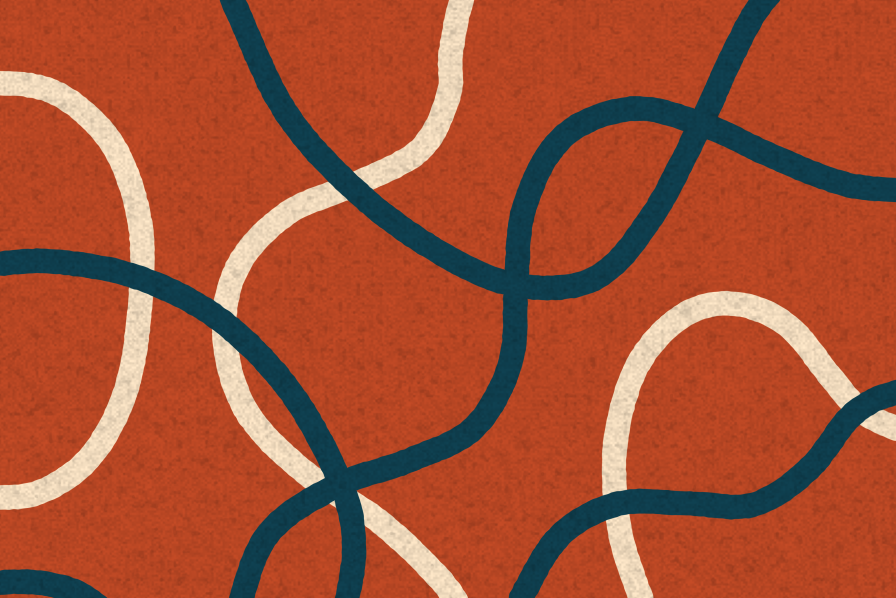
Give the GLSL for this background, as a Shadertoy shader.

```glsl
const vec3 CLAY  = vec3(0.715, 0.272, 0.137);
const vec3 NAVY  = vec3(0.055, 0.240, 0.300);
const vec3 CREAM = vec3(0.935, 0.850, 0.735);

const float HALF_WIDTH  = 0.0205;   // ribbon half width, in canvas heights
const float EDGE_WOBBLE = 0.0014;
const float GRAIN_SCALE = 270.0;    // grain cells per canvas height
const float GRAIN_DEPTH = 0.13;
const float FLECK_SCALE = 130.0;
const float FLECK_DEPTH = 0.09;
const float MOTTLE_SCALE = 38.0;
const float MOTTLE_DEPTH = 0.035;
const int   SPAN_STEPS  = 8;        // straight pieces per spline span
const float FAR = 10.0;

// Spline knots in canvas heights; the first and last only steer the ends
const vec2 NAVY_VALLEY[] = vec2[](
    vec2(0.322, 1.137), vec2(0.387, 1.004), vec2(0.473, 0.820), vec2(0.584, 0.691),
    vec2(0.715, 0.590), vec2(0.855, 0.525), vec2(0.992, 0.533), vec2(1.088, 0.635),
    vec2(1.172, 0.793), vec2(1.230, 0.918), vec2(1.285, 1.008), vec2(1.406, 1.117));
const vec2 NAVY_SERPENT[] = vec2[](
    vec2(1.621, 0.676), vec2(1.500, 0.682), vec2(1.410, 0.693), vec2(1.293, 0.738),
    vec2(1.172, 0.793), vec2(1.055, 0.818), vec2(0.941, 0.771), vec2(0.877, 0.654),
    vec2(0.863, 0.521), vec2(0.854, 0.395), vec2(0.793, 0.285), vec2(0.684, 0.230),
    vec2(0.566, 0.189), vec2(0.453, 0.113), vec2(0.404, 0.000), vec2(0.385, -0.113));
const vec2 NAVY_ARCH[] = vec2[](
    vec2(-0.117, 0.539), vec2(0.000, 0.559), vec2(0.098, 0.562), vec2(0.234, 0.535),
    vec2(0.371, 0.463), vec2(0.488, 0.342), vec2(0.570, 0.191), vec2(0.592, 0.092),
    vec2(0.580, -0.004), vec2(0.547, -0.133));
const vec2 NAVY_STEP[] = vec2[](
    vec2(0.801, -0.133), vec2(0.871, 0.000), vec2(0.937, 0.105), vec2(1.035, 0.158),
    vec2(1.152, 0.158), vec2(1.260, 0.156), vec2(1.352, 0.215), vec2(1.426, 0.307),
    vec2(1.500, 0.344), vec2(1.602, 0.352));
const vec2 NAVY_CORNER[] = vec2[](
    vec2(-0.117, -0.016), vec2(-0.039, 0.018), vec2(0.045, 0.027),
    vec2(0.127, 0.010), vec2(0.186, -0.035), vec2(0.225, -0.094));
const vec2 CREAM_SERPENT[] = vec2[](
    vec2(0.811, 1.098), vec2(0.773, 1.004), vec2(0.754, 0.912), vec2(0.750, 0.840),
    vec2(0.703, 0.750), vec2(0.596, 0.693), vec2(0.480, 0.643), vec2(0.398, 0.555),
    vec2(0.375, 0.443), vec2(0.410, 0.316), vec2(0.504, 0.215), vec2(0.625, 0.135),
    vec2(0.707, 0.062), vec2(0.762, -0.004), vec2(0.801, -0.094));
const vec2 CREAM_BOW[] = vec2[](
    vec2(-0.117, 0.848), vec2(0.000, 0.861), vec2(0.098, 0.842), vec2(0.186, 0.762),
    vec2(0.232, 0.639), vec2(0.236, 0.512), vec2(0.213, 0.355), vec2(0.156, 0.242),
    vec2(0.078, 0.182), vec2(0.000, 0.168), vec2(-0.117, 0.180));
const vec2 CREAM_HOOK[] = vec2[](
    vec2(1.123, -0.113), vec2(1.072, 0.000), vec2(1.035, 0.121), vec2(1.029, 0.258),
    vec2(1.066, 0.389), vec2(1.143, 0.473), vec2(1.230, 0.492), vec2(1.318, 0.455),
    vec2(1.391, 0.367), vec2(1.437, 0.316), vec2(1.500, 0.283), vec2(1.621, 0.248));

float hash(vec2 cell) {
    return fract(sin(dot(cell, vec2(127.1, 311.7))) * 43758.5453);
}

float noise(vec2 p) {
    vec2 i = floor(p), f = fract(p);
    f = f * f * (3.0 - 2.0 * f);
    return mix(mix(hash(i), hash(i + vec2(1, 0)), f.x),
               mix(hash(i + vec2(0, 1)), hash(i + vec2(1, 1)), f.x), f.y);
}

float segmentDistance(vec2 p, vec2 a, vec2 b) {
    vec2 ap = p - a, ab = b - a;
    return length(ap - ab * clamp(dot(ap, ab) / dot(ab, ab), 0.0, 1.0));
}

// Distance to the Catmull-Rom span from b to c
float spanDistance(vec2 p, vec2 a, vec2 b, vec2 c, vec2 d) {
    if (distance(p, 0.5 * (b + c)) > distance(b, c) + HALF_WIDTH) return FAR;
    vec2 linear = 0.5 * (c - a);
    vec2 square = a - 2.5 * b + 2.0 * c - 0.5 * d;
    vec2 cubic = 0.5 * (d - a) + 1.5 * (b - c);
    float nearest = FAR;
    vec2 from = b;
    for (int i = 1; i <= SPAN_STEPS; i++) {
        float t = float(i) / float(SPAN_STEPS);
        vec2 to = b + t * (linear + t * (square + t * cubic));
        nearest = min(nearest, segmentDistance(p, from, to));
        from = to;
    }
    return nearest;
}

#define TRACE(d, k) for (int i = 0; i + 3 < k.length(); i++) d = min(d, spanDistance(p, k[i], k[i + 1], k[i + 2], k[i + 3]))

void mainImage(out vec4 fragColor, in vec2 fragCoord) {
    vec2 p = fragCoord / iResolution.y;
    float soft = 0.7 / iResolution.y;

    float cream = FAR, navy = FAR;
    TRACE(cream, CREAM_SERPENT);
    TRACE(cream, CREAM_BOW);
    TRACE(cream, CREAM_HOOK);
    TRACE(navy, NAVY_VALLEY);
    TRACE(navy, NAVY_SERPENT);
    TRACE(navy, NAVY_ARCH);
    TRACE(navy, NAVY_STEP);
    TRACE(navy, NAVY_CORNER);

    // Navy ribbons lie over the cream ones
    float edge = HALF_WIDTH + EDGE_WOBBLE * (noise(p * FLECK_SCALE) - 0.5);
    vec3 color = mix(CLAY, CREAM, smoothstep(soft, -soft, cream - edge));
    color = mix(color, NAVY, smoothstep(soft, -soft, navy - edge));

    // Paper grain, dark flecks and faint mottling
    float shade = 1.01 + GRAIN_DEPTH * (noise(p * GRAIN_SCALE) - 0.5);
    shade -= FLECK_DEPTH * smoothstep(0.62, 0.95, noise(p * FLECK_SCALE + 17.0));
    shade += MOTTLE_DEPTH * (noise(p * MOTTLE_SCALE + 5.0) - 0.5);
    fragColor = vec4(color * shade, 1.0);
}
```
